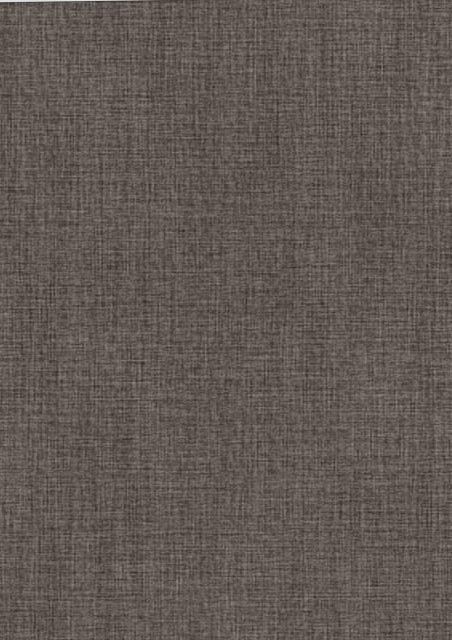
A Shadertoy shader for this texture:

```glsl
float hash(vec2 cell) {
    return fract(sin(dot(cell, vec2(12.9898, 78.233))) * 43758.5453);
}

float noise(vec2 p) {
    vec2 cell = floor(p), f = fract(p);
    f = f * f * (3.0 - 2.0 * f);
    float low = mix(hash(cell), hash(cell + vec2(1, 0)), f.x);
    float high = mix(hash(cell + vec2(0, 1)), hash(cell + vec2(1, 1)), f.x);
    return mix(low, high, f.y);
}

// Noise set against its neighbour, which keeps lines thin and avoids blotches
float crispNoise(vec2 p) {
    return noise(p) - 0.5 * noise(p + vec2(1, 0)) - 0.25;
}

// Threads along y: long strands, shorter slubs and a few pale accents
float threads(vec2 p) {
    p.x += 0.0012 * noise(p * vec2(3.0, 7.0));
    float strands = 0.075 * crispNoise(p * vec2(350.0, 10.0));
    float slubs = 0.08 * crispNoise(p * vec2(400.0, 55.0) + 71.0);
    float accents = 0.045 * smoothstep(0.82, 1.0, noise(p * vec2(360.0, 9.0) + 33.0));
    return strands + slubs + accents;
}

void mainImage(out vec4 fragColor, in vec2 fragCoord) {
    vec2 p = fragCoord / iResolution.y;

    // Crossed threads, fine weave grain and faint broad shading
    float tone = threads(p) + threads(p.yx + 5.3);
    tone += 0.15 * (noise(p * vec2(400.0, 440.0) + 17.0) - 0.5);
    tone += 0.03 * (noise(p * vec2(60.0, 9.0) + 3.0) - 0.5);
    tone += 0.02 * (noise(p * 5.0 + 9.0) - 0.5);

    vec3 taupe = vec3(0.380, 0.347, 0.324);
    vec3 cloth = taupe + tone * vec3(1.0, 1.0, 0.97);

    // Slightly tilted upper border with a dark rim and a pale backing
    float border = 0.9965 + 0.013 * p.x - p.y;
    float soft = 0.7 / iResolution.y;
    cloth *= mix(0.6, 1.0, smoothstep(0.0, 0.003, border));
    vec3 backing = vec3(0.86, 0.87, 0.87);
    fragColor = vec4(mix(backing, cloth, smoothstep(-soft, soft, border)), 1.0);
}
```
